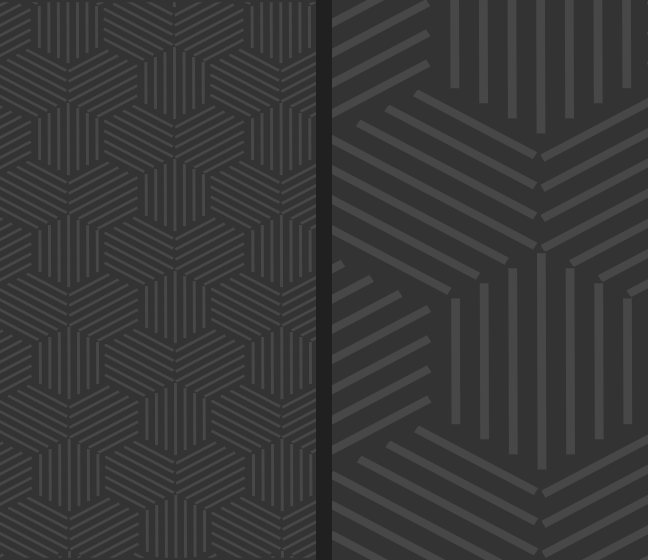
Left: the whole. Right: its middle third, enlarged.
Give the GLSL for this pattern, as a WebGL 2 fragment shader.

```glsl
#version 300 es
precision highp float;
// Woven hexagon pattern: each hexagonal cell holds seven parallel bars.
// Cells along a row cycle through three bar directions, 120 degrees apart;
// the hexagons are slightly squashed so that ten rows fill the height.

#define ROW_STEP 0.1            // row spacing, in canvas heights
#define CELL_WIDTH 0.1267       // hexagon width, in canvas heights
#define ORIGIN vec2(0.3129, 0.4516)
#define TILT 0.003              // slight lean of the whole pattern
#define BAR_SPACING 0.1346      // in hexagon widths, as are the next three
#define BAR_WIDTH 0.041
#define END_GAP 0.020
#define SLIDE 0.015             // leftward shift of the diagonal bars
#define EDGE_MARGIN 0.004       // plain strip at top and bottom
#define GROUND vec3(0.20)
#define BAR vec3(0.28)

uniform vec2 u_resolution;
out vec4 fragColor;

const float PI = 3.14159265;
const float SQRT3 = 1.7320508;

// Hexagon grid of unit width: xy = offset from cell centre, z = direction 0..2
vec3 hexCell(vec2 q) {
    vec2 grid = vec2(1.0, SQRT3);
    vec2 evenId = floor(q / grid + 0.5);
    vec2 oddId = floor(q / grid) + 0.5;
    vec2 evenPos = q - evenId * grid;
    vec2 oddPos = q - oddId * grid;
    bool isEven = dot(evenPos, evenPos) < dot(oddPos, oddPos);
    float column = isEven ? evenId.x : oddId.x + 1.5;
    float direction = mod(floor(column + 0.5), 3.0);
    return vec3(isEven ? evenPos : oddPos, direction);
}

// Signed distance to the nearest of the seven bars in a cell
float barDistance(vec2 pos, float direction) {
    float angle = PI * 0.5 - direction * PI * 2.0 / 3.0;
    vec2 axis = vec2(cos(angle), sin(angle));
    float along = dot(pos, axis) + SLIDE * axis.x;
    float across = dot(pos, vec2(axis.y, -axis.x));
    float index = clamp(floor(across / BAR_SPACING + 0.5), -3.0, 3.0);
    float centre = index * BAR_SPACING;
    // Bars shorten towards the sides, following the hexagon outline
    float halfLength = (1.0 - abs(centre)) / SQRT3 - END_GAP;
    vec2 d = abs(vec2(across - centre, along)) - vec2(BAR_WIDTH * 0.5, halfLength);
    return max(d.x, d.y);
}

void main() {
    vec2 p = gl_FragCoord.xy / u_resolution.y;
    float pixel = 1.0 / u_resolution.y;

    // Map the squashed lattice onto regular hexagons
    vec2 q = p - ORIGIN;
    q.x += TILT * q.y;
    q /= vec2(CELL_WIDTH, ROW_STEP * 2.0 / SQRT3);

    vec3 cell = hexCell(q);
    float dist = barDistance(cell.xy, cell.z) * CELL_WIDTH;
    float mask = clamp(0.5 - dist / pixel, 0.0, 1.0);

    // Plain strips along the top and bottom
    float inset = min(p.y, 1.0 - p.y) - EDGE_MARGIN;
    mask *= clamp(0.5 + inset / pixel, 0.0, 1.0);

    fragColor = vec4(mix(GROUND, BAR, mask), 1.0);
}
```
